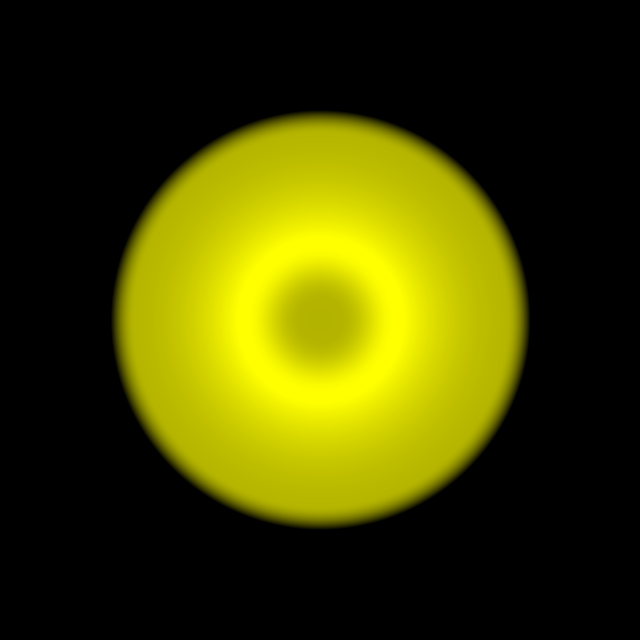
Give the GLSL for this background, as a Shadertoy shader.

```glsl
// Draws a soft yellow disc with a bright inner ring and a dim core on black.

const vec3 YELLOW = vec3(1.0, 1.0, 0.0);
const vec2 CENTRE = vec2(0.501, 0.5);
const float CORE_LEVEL = 0.70;
const float BODY_LEVEL = 0.71;

// Quadratic ramp that rises quickly from a and settles gently at b
float easeOut(float a, float b, float x) {
    float rest = 1.0 - clamp((x - a) / (b - a), 0.0, 1.0);
    return 1.0 - rest * rest;
}

// Dim core rising to full brightness at the ring
float coreLight(float radius) {
    float rise = pow(smoothstep(0.02, 0.115, radius), 1.4);
    return mix(CORE_LEVEL, 1.0, rise);
}

// Ring brightness settling to the level of the outer body
float bodyLight(float radius) {
    return mix(1.0, BODY_LEVEL, easeOut(0.13, 0.31, radius));
}

// Soft rim that fades to black at the given outer radius
float rimMask(float radius, float outer, float width) {
    return easeOut(outer, outer - width, radius);
}

void mainImage(out vec4 fragColor, in vec2 fragCoord) {
    // Canvas units, centred and kept round on any aspect ratio
    vec2 offset = fragCoord - CENTRE * iResolution.xy;
    float radius = length(offset) / min(iResolution.x, iResolution.y);

    float light = coreLight(radius) * bodyLight(radius);
    light *= rimMask(radius, 0.328, 0.038);
    fragColor = vec4(YELLOW * light, 1.0);
}
```
